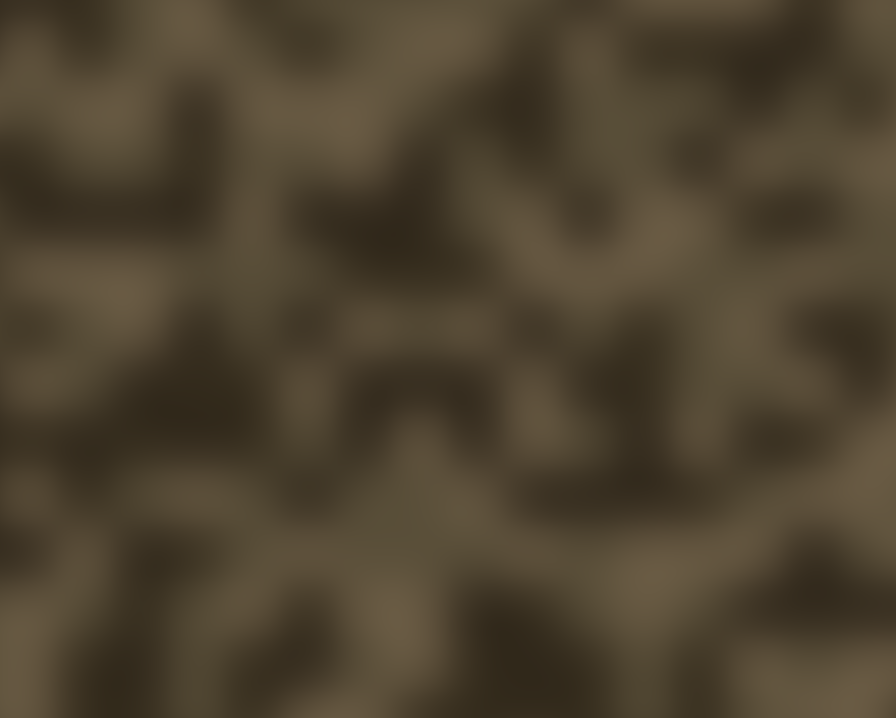
Give the GLSL for this texture, as a WebGL 2 fragment shader.

```glsl
#version 300 es
precision highp float;

uniform vec2 u_resolution;
out vec4 fragColor;

float hash(vec2 cell) {
    vec3 p = fract(cell.xyx * vec3(0.1031, 0.1030, 0.0973));
    p += dot(p, p.yzx + 33.33);
    return fract((p.x + p.y) * p.z);
}

// Each cell takes one of two dark or two light earth tones
vec3 cellColor(vec2 cell) {
    float pick = hash(cell + 17.0);
    if (pick < 0.22) return vec3(0.178, 0.146, 0.098);
    if (pick < 0.43) return vec3(0.200, 0.167, 0.108);
    if (pick < 0.70) return vec3(0.347, 0.306, 0.221);
    return vec3(0.425, 0.366, 0.274);
}

// Quadratic B-spline weight at a distance in cells
float splineWeight(float d) {
    d = abs(d);
    float tail = max(1.5 - d, 0.0);
    return d < 0.5 ? 0.75 - d * d : 0.5 * tail * tail;
}

void main() {
    // Sixteen square cells across the width
    vec2 p = gl_FragCoord.xy / u_resolution.x * 16.0 + vec2(0.0, 0.54);
    vec2 cell = floor(p);
    vec2 local = fract(p) - 0.5;

    // Soft blend of the neighbouring cells
    vec3 color = vec3(0.0);
    for (int y = -1; y <= 1; y++) {
        for (int x = -1; x <= 1; x++) {
            vec2 offset = vec2(x, y);
            vec2 d = local - offset;
            color += cellColor(cell + offset) * splineWeight(d.x) * splineWeight(d.y);
        }
    }

    fragColor = vec4(color, 1.0);
}
```
